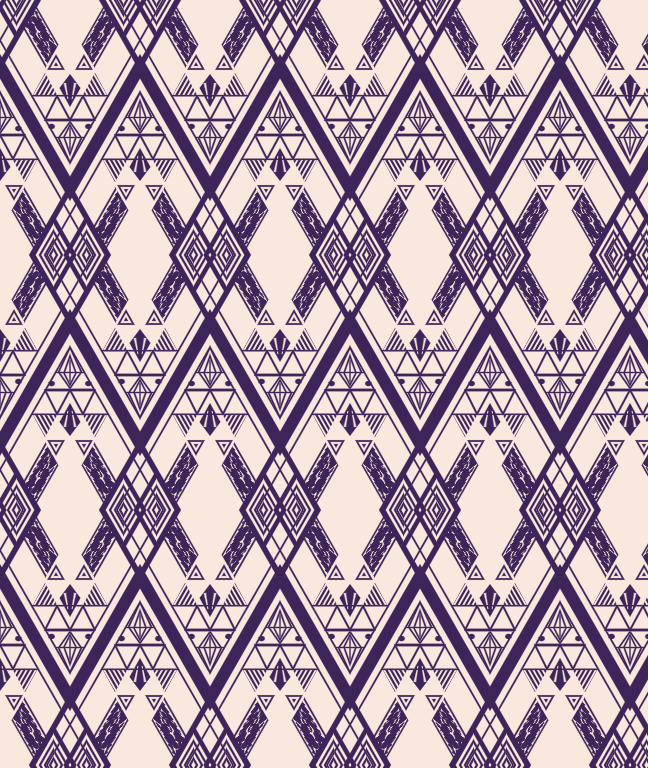
Reproduce this pattern procedurally as a Shadertoy shader.

```glsl
// Purple line ornament on cream: zigzag bands, interlaced diamonds, gems and rough strips.
// Mirror folds and a half-turn reduce the plane to one wedge around a hexagon centre;
// the wedge is drawn with distance functions, and cellular noise roughens the strips.

const vec3 CREAM = vec3(0.98, 0.91, 0.87);
const vec3 PURPLE = vec3(0.24, 0.14, 0.35);
const float VIEW = 768.0;              // design units per canvas height
const vec2 HALF_CELL = vec2(70.0, 255.0);
const float SLOPE = 1.75;              // rise over run of all slanted lines
const float LEAN = 0.868;              // horizontal gap to perpendicular distance
const float RIM = HALF_CELL.x * 0.5 + HALF_CELL.y * 0.5 / SLOPE;

float stripe(float x, float centre, float halfWidth) {
    return abs(x - centre) - halfWidth;
}

float slanted(float x, float centre, float halfWidth) {
    return abs(x - centre) * LEAN - halfWidth;
}

float segment(vec2 p, vec2 a, vec2 b, float halfWidth) {
    vec2 pa = p - a, ba = b - a;
    return length(pa - ba * clamp(dot(pa, ba) / dot(ba, ba), 0.0, 1.0)) - halfWidth;
}

// Isosceles triangle, tip at the low-v end
float triangle(vec2 p, vec2 tip, float halfBase, float height) {
    vec2 q = vec2(abs(p.x - tip.x), p.y - tip.y);
    vec2 n = normalize(vec2(height, -halfBase));
    return max(dot(q, n), q.y - height);
}

// Kite on the axis x = 0, widest at mid
float kite(vec2 p, float top, float mid, float bottom, float w) {
    float rise = p.y < mid ? (mid - p.y) / (mid - top) : (p.y - mid) / (bottom - mid);
    return (abs(p.x) / w + rise - 1.0) * w * LEAN;
}

vec2 hash2(vec2 p) {
    return fract(sin(vec2(dot(p, vec2(127.1, 311.7)), dot(p, vec2(269.5, 183.3)))) * 437.58);
}

float cellular(vec2 p) {
    vec2 cell = floor(p);
    float nearest = 2.0;
    for (int j = -1; j <= 1; j++)
        for (int i = -1; i <= 1; i++) {
            vec2 c = cell + vec2(i, j);
            nearest = min(nearest, length(c + hash2(c) - p));
        }
    return nearest;
}

// Two brushed strips between thin rules
float roughBand(vec2 p, float s) {
    float grain = cellular(vec2(s * 0.3, p.y * 0.19));
    float wobble = sin(p.y * 0.9) + 0.7 * sin(p.y * 1.7 + s);
    float d = min(slanted(s, 45.0, 4.2), slanted(s, 54.5, 3.8)) + 0.5 * wobble;
    d = max(d, (grain - 0.72) * 4.0);
    d = min(d, min(slanted(s, 38.0, 0.8), slanted(s, 62.0, 0.9)));
    return max(d, max(p.y / SLOPE - p.x - 14.0, s - 64.0));
}

// Nested diamonds where neighbouring bands cross
float nestedDiamond(float r) {
    float d = slanted(r, 20.5, 2.3);
    for (int i = 0; i < 3; i++) d = min(d, slanted(r, 3.5 + 5.0 * float(i), 1.1));
    return d;
}

// Gems, triangles and rules filling the zigzag's inner corner
float cornerOrnament(vec2 p, float s) {
    float cap = triangle(p, vec2(14.0, 54.0), 9.0, 16.0);
    float d = min(stripe(cap, -1.0, 0.9), cap + 4.0);

    float hatch = stripe(mod(p.x - p.y / SLOPE, 4.6), 2.3, 1.25);
    float fan = triangle(p, vec2(25.0, 73.0), 12.0, 22.0);
    d = min(d, max(fan, hatch));

    float gem = kite(p, 74.0, 88.0, 107.0, 10.5);
    float ray = stripe(abs(p.x) / (109.0 - p.y), 0.2, 0.045) * 16.0;
    float petals = max(ray, abs(p.y - 91.0) - 8.0);
    d = min(d, max(gem, -petals));

    float rules = min(stripe(p.y, 95.7, 0.8), stripe(p.y, 120.0, 1.4));
    rules = min(rules, max(stripe(p.y, 137.5, 0.7), p.x - 15.0));
    d = min(d, max(rules, s - 93.0));
    d = min(d, segment(p, vec2(0.0, 120.0), vec2(13.0, 96.0), 1.0));
    d = min(d, segment(p, vec2(13.0, 96.0), vec2(25.0, 120.0), 1.0));
    d = min(d, length((p - vec2(18.5, 126.5)) * vec2(0.8, 1.0)) - 2.7);

    d = min(d, stripe(kite(p, 121.0, 138.0, 164.0, 12.0), -0.5, 0.9));
    d = min(d, stripe(kite(p, 125.0, 137.0, 154.0, 6.0), 0.0, 0.8));
    return min(d, segment(p, vec2(0.0, 124.0), vec2(0.0, 154.0), 0.7));
}

float ornament(vec2 p) {
    if (p.x + p.y / SLOPE > RIM) p = HALF_CELL - p;
    float s = p.x + p.y / SLOPE;                           // this hexagon's rings
    float t = 2.0 * HALF_CELL.x - p.x + p.y / SLOPE;       // the neighbour's rings
    float d = min(slanted(s, RIM, 6.1), slanted(t, RIM, 2.8));
    d = min(d, min(slanted(s, 93.0, 0.9), slanted(t, 93.0, 0.9)));

    float centre = 53.5;
    float r = abs(p.x - centre) + p.y / SLOPE;
    float rNext = abs(2.0 * HALF_CELL.x - p.x - centre) + p.y / SLOPE;
    d = min(d, min(nestedDiamond(r), nestedDiamond(rNext)));
    d = min(d, max(roughBand(p, s), RIM - t));
    return min(d, cornerOrnament(p, s));
}

void mainImage(out vec4 fragColor, in vec2 fragCoord) {
    vec2 p = vec2(fragCoord.x, iResolution.y - fragCoord.y) * VIEW / iResolution.y;
    vec2 folded = abs(mod(p + vec2(HALF_CELL.x, 0.0), 2.0 * HALF_CELL) - HALF_CELL);
    float soft = 0.75 * VIEW / iResolution.y;
    float ink = 1.0 - smoothstep(-soft, soft, ornament(folded));
    fragColor = vec4(mix(CREAM, PURPLE, ink), 1.0);
}
```
